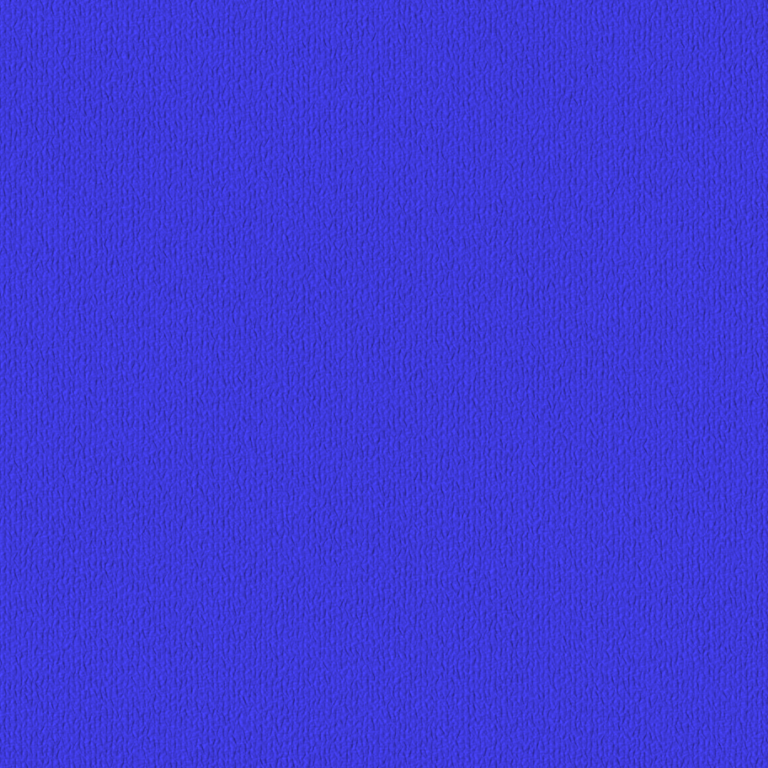
Give the GLSL for this texture, as a Shadertoy shader.

```glsl
const vec3  DYE          = vec3(0.285, 0.266, 1.0);
const float BASE_TONE    = 0.886;
const float RIBS         = 144.0;  // vertical ribs across the canvas
const float ROWS         = 104.0;  // stitches up the canvas
const float WOBBLE       = 0.40;   // sideways wander of a rib, in ribs
const float WOBBLE_ROWS  = 110.0;
const float GROOVE_WIDTH = 0.17;   // in ribs
const float GROOVE_DEPTH = 0.25;
const float DASH_ROWS    = 66.0;   // dark dashes along a groove
const float DASH_LEAN    = 0.75;   // sideways run of a dash, in ribs
const float SIDE_LIGHT   = 0.040;
const float STITCH_SLANT = 0.9;
const float STITCH_DEPTH = 0.036;
const float GRAIN_CELLS  = 460.0;
const float GRAIN_DEPTH  = 0.12;
const float CLOUD_CELLS  = 6.0;
const float CLOUD_DEPTH  = 0.010;
const int   SAMPLES      = 2;      // per axis, for smooth edges
const float PI           = 3.1415927;
const float TAU          = 6.2831853;

// Integer hash of a lattice cell, 0 to 1
float hash(vec2 cell) {
    uvec2 q = uvec2(ivec2(cell) + 4096);
    uint h = q.x * 1597334677u ^ q.y * 3812015801u;
    h = (h ^ (h >> 15)) * 2246822519u;
    h = (h ^ (h >> 13)) * 3266489917u;
    h ^= h >> 16;
    return float(h >> 8) / 16777216.0;
}

float noise(vec2 p) {
    vec2 cell = floor(p);
    vec2 f = fract(p);
    f = f * f * (3.0 - 2.0 * f);
    float low  = mix(hash(cell), hash(cell + vec2(1, 0)), f.x);
    float high = mix(hash(cell + vec2(0, 1)), hash(cell + vec2(1, 1)), f.x);
    return mix(low, high, f.y);
}

// Leaning dark dashes that fill the grooves between ribs
float grooveShadow(float x, float y) {
    float groove = floor(x + 0.5);
    float along = y * DASH_ROWS + 9.0 * hash(vec2(groove, 7));
    along += 0.6 * noise(vec2(groove + 900.0, along * 0.7));
    float t = fract(along);
    vec2 id = vec2(groove + 300.0, floor(along));
    float lean = DASH_LEAN * (hash(id) - 0.5) * (t - 0.5) * 2.0;
    float offset = (x - groove - lean) / GROOVE_WIDTH;
    float strength = mix(0.45, 1.0, hash(id + 1500.0)) * mix(0.3, 1.0, sin(PI * t));
    return exp(-offset * offset) * strength;
}

float fabricTone(vec2 uv) {
    // Ribs that wander a little from side to side
    float x = uv.x * RIBS;
    x += WOBBLE * (noise(vec2(x, uv.y * WOBBLE_ROWS)) - 0.5);
    float rib = floor(x);
    float across = x - rib - 0.5;

    // Slanted stitches, mirrored on neighbouring ribs
    float slant = (mod(rib, 2.0) * 2.0 - 1.0) * STITCH_SLANT;
    float drift = 1.5 * noise(vec2(rib + 700.0, uv.y * 20.0));
    float stitch = cos(TAU * (uv.y * ROWS + slant * across + drift));

    // Embossed grain, lit from one side so that it has no broad patches
    vec2 grainPos = uv * GRAIN_CELLS;
    float grain = noise(grainPos) - noise(grainPos + vec2(1.2, -0.5));
    float cloud = noise(uv * CLOUD_CELLS + 50.0) - 0.5;

    return BASE_TONE
        - GROOVE_DEPTH * grooveShadow(x, uv.y)
        - SIDE_LIGHT * sin(TAU * across)
        + STITCH_DEPTH * stitch
        + GRAIN_DEPTH * grain
        + CLOUD_DEPTH * cloud;
}

void mainImage(out vec4 fragColor, in vec2 fragCoord) {
    float tone = 0.0;
    for (int j = 0; j < SAMPLES; j++) {
        for (int i = 0; i < SAMPLES; i++) {
            vec2 jitter = (vec2(i, j) + 0.5) / float(SAMPLES) - 0.5;
            tone += fabricTone((fragCoord + jitter) / iResolution.y);
        }
    }
    tone /= float(SAMPLES * SAMPLES);
    fragColor = vec4(clamp(DYE * tone, 0.0, 1.0), 1.0);
}
```
